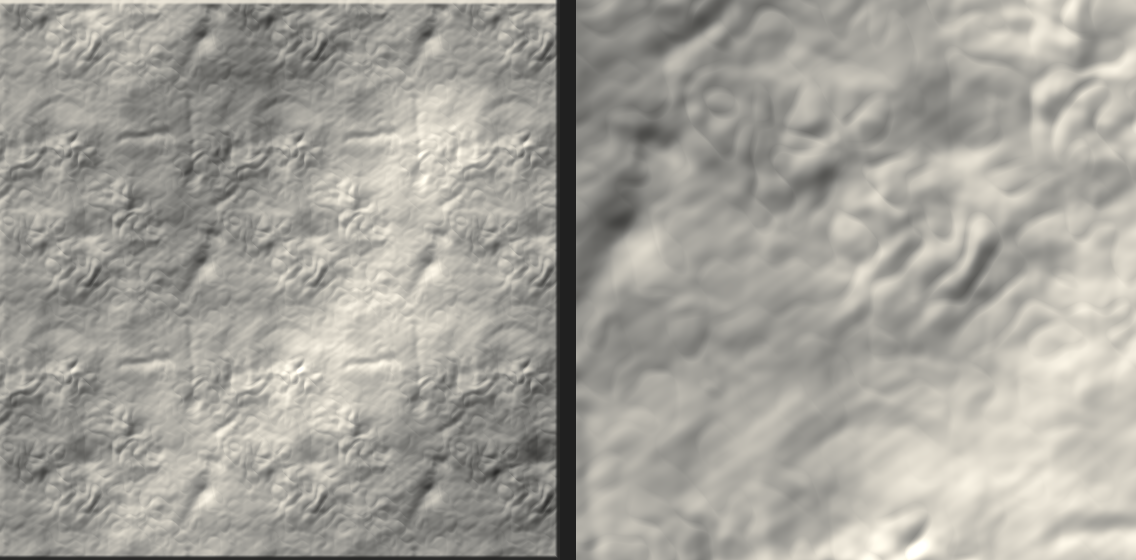
Left: the whole. Right: its middle third, enlarged.
Reproduce this texture procedurally as a Shadertoy shader.

```glsl
// Weathered grey stone relief, tiled about 2.5 times each way under uneven warm light, with a bevelled border.

vec2 hash22(vec2 p) {
    vec3 q = fract(p.xyx * vec3(0.1031, 0.1030, 0.0973));
    q += dot(q, q.yzx + 33.33);
    return fract((q.xx + q.yz) * q.zy);
}

float cornerRamp(vec2 cell, vec2 offset, float period) {
    return dot(hash22(mod(cell, period) + period) * 2.0 - 1.0, offset);
}

// Gradient noise that wraps after a whole number of cells
float noise(vec2 p, float period) {
    vec2 i = floor(p), f = p - i, e = vec2(1, 0);
    vec2 w = f * f * f * (f * (f * 6.0 - 15.0) + 10.0);
    return mix(mix(cornerRamp(i, f, period), cornerRamp(i + e, f - e, period), w.x),
               mix(cornerRamp(i + e.yx, f - e.yx, period), cornerRamp(i + 1.0, f - 1.0, period), w.x), w.y);
}

// Shortest offset from a centre on the wrapped tile
vec2 wrapped(vec2 p, vec2 centre) {
    return fract(p - centre + 0.5) - 0.5;
}

float blob(vec2 p, vec2 centre, float radius) {
    vec2 d = wrapped(p, centre) / radius;
    return exp(-dot(d, d));
}

float groove(vec2 p, vec2 middle, vec2 halfSpan, float width) {
    vec2 d = wrapped(p, middle);
    d -= halfSpan * clamp(dot(d, halfSpan) / dot(halfSpan, halfSpan), -1.0, 1.0);
    return exp(-dot(d, d) / (width * width));
}

float stoneHeight(vec2 p) {
    // Ragged outlines come from bending the tile a little
    vec2 s = p + 0.022 * vec2(noise(p * 9.0, 9.0), noise(p * 9.0 + 4.5, 9.0))
               + 0.010 * vec2(noise(p * 21.0, 21.0), noise(p * 21.0 + 7.5, 21.0));

    // Rough clusters between smoother ground
    float rough = 0.25 + 0.6 * smoothstep(-0.15, 0.35, noise(p * 4.0 + 1.5, 4.0))
                + 0.8 * blob(p, vec2(0.28, 0.77), 0.14) + 0.45 * blob(p, vec2(0.53, 0.28), 0.2)
                + 0.3 * blob(p, vec2(0.10, 0.42), 0.14) - 0.2 * blob(p, vec2(0.26, 0.94), 0.11);

    // Rounded lumps with creases, then finer grain
    float h = 0.55 * noise(s * 5.0, 5.0) / 5.0;
    h += rough * 0.85 * noise(s * 11.0 + 0.3, 11.0) / 11.0;
    h += rough * 0.95 * abs(noise(s * 17.0 + 0.6, 17.0)) / 17.0;
    h += rough * 0.60 * noise(s * 31.0, 31.0) / 31.0;

    // Shallow bowl
    float bowl = length(wrapped(s, vec2(0.26, 0.935)) / vec2(0.145, 0.11));
    h -= 0.032 * smoothstep(1.15, 0.75, bowl);

    // Pits
    h -= 0.12 * blob(s, vec2(0.90, 0.30), 0.042);
    h -= 0.09 * blob(s, vec2(0.39, 0.44), 0.042);
    h -= 0.05 * blob(s, vec2(0.69, 0.48), 0.035);
    h -= 0.05 * blob(s, vec2(0.96, 0.43), 0.030);
    h -= 0.06 * blob(s, vec2(0.85, 0.70), 0.032);
    h -= 0.05 * blob(s, vec2(0.02, 0.95), 0.065);

    // Cracks and scratches
    h -= 0.035 * groove(s, vec2(0.64, 0.87), vec2(0.10, 0.015), 0.022);
    h -= 0.020 * groove(s, vec2(0.845, 0.92), vec2(0.0, 0.12), 0.018);
    h -= 0.025 * groove(s, vec2(0.84, 0.21), vec2(0.03, 0.07), 0.024);
    h -= 0.030 * groove(s, vec2(0.00, 0.60), vec2(0.05, 0.035), 0.020);
    return h;
}

// Broad patch of light, drawn out along the rising diagonal
float glow(vec2 uv, vec2 centre, float size) {
    vec2 d = mat2(0.77, -0.64, 0.64, 0.77) * (uv - centre) / (size * vec2(1.35, 0.85));
    return exp(-dot(d, d));
}

void mainImage(out vec4 fragColor, in vec2 fragCoord) {
    vec2 uv = fragCoord / iResolution.xy;
    vec2 p = uv / 0.404;

    // Relief lit from the upper left
    vec2 stepToLight = 0.007 * vec2(-0.5, 0.866);
    float slope = (stoneHeight(p - stepToLight) - stoneHeight(p + stepToLight)) / 0.014;
    float tone = 0.57 + 0.15 * slope / (1.0 + 0.15 * abs(slope));

    // Uneven light across the whole slab
    tone += 0.22 * glow(uv, vec2(0.73, 0.71), 0.15) + 0.22 * glow(uv, vec2(0.67, 0.41), 0.16)
          + 0.11 * glow(uv, vec2(0.50, 0.29), 0.13) + 0.14 * glow(uv, vec2(0.31, 0.09), 0.13)
          + 0.11 * glow(uv, vec2(0.20, 0.96), 0.12) + 0.08 * glow(uv, vec2(0.24, 0.35), 0.16)
          - 0.10 * glow(uv, vec2(0.45, 0.88), 0.13) - 0.09 * glow(uv, vec2(0.31, 0.58), 0.11)
          - 0.10 * glow(uv, vec2(0.93, 0.17), 0.16) - 0.07 * glow(uv, vec2(0.05, 0.22), 0.13);
    tone += 0.10 * noise(uv * 6.0 + 20.0, 512.0);

    // Fine brushed streaks rising to the right
    vec2 along = mat2(0.82, -0.57, 0.57, 0.82) * uv;
    tone += 0.08 * noise(along * vec2(18.0, 120.0) + 200.0, 512.0);

    // Bevel: bright top and left, dark right and bottom
    tone += 0.06 * (1.0 - smoothstep(0.004, 0.013, uv.x));
    tone = mix(tone, 0.92, 0.85 * smoothstep(0.990, 0.997, uv.y));
    float shadow = max(smoothstep(0.990, 0.997, uv.x), 1.0 - smoothstep(0.003, 0.010, uv.y));
    tone = mix(tone, 0.14, 0.95 * shadow);

    vec3 warmTint = mix(vec3(1.01, 1.005, 0.975), vec3(1.025, 1.0, 0.94), smoothstep(0.45, 0.9, tone));
    fragColor = vec4(clamp(tone * warmTint, 0.0, 1.0), 1.0);
}
```
